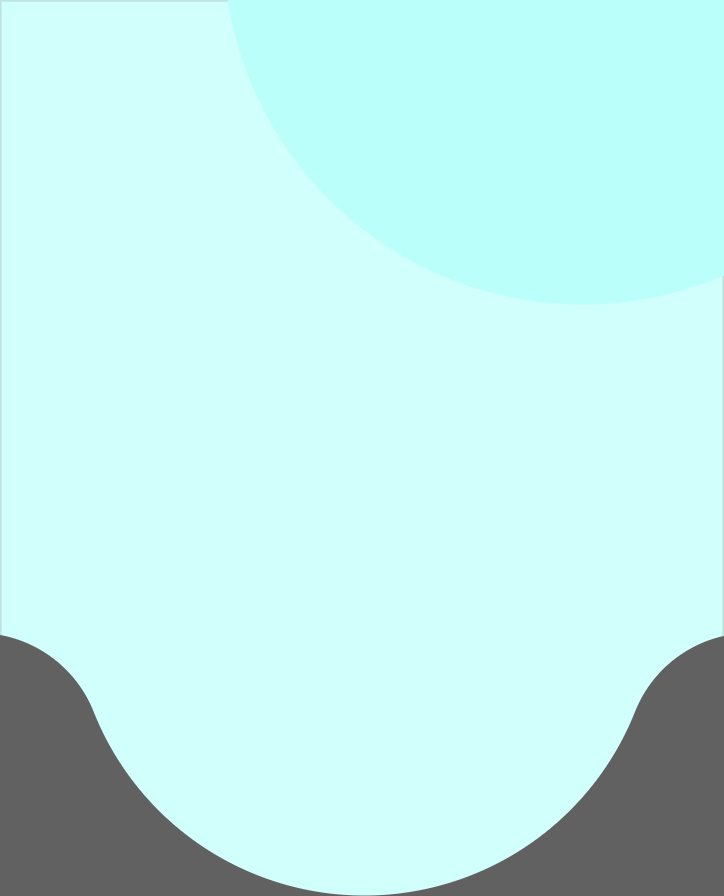
Reproduce this background procedurally as a WebGL 2 fragment shader.

```glsl
#version 300 es
precision highp float;

uniform vec2 u_resolution;
out vec4 fragColor;

const vec3 PALE_AQUA = vec3(0.82, 1.0, 0.988);
const vec3 BRIGHT_AQUA = vec3(0.735, 1.0, 0.98);
const vec3 SLATE = vec3(0.38);

float circleDistance(vec2 p, vec2 center, float radius) {
    return length(p - center) - radius;
}

// Antialiased fill of the negative side of a distance
float coverage(float dist, float pixel) {
    return clamp(0.5 - dist / pixel, 0.0, 1.0);
}

// Mirrored shoulders that meet a round bowl at the joint height
float valleyDistance(vec2 p, float axis, float jointHeight) {
    vec2 q = vec2(abs(p.x - axis), p.y);
    float shoulder = circleDistance(q, vec2(0.4316, 0.1543), 0.1393);
    float bowl = circleDistance(q, vec2(0.0, 0.3255), 0.325);
    return q.y > jointHeight ? shoulder : -bowl;
}

// Distance inward from the left, right and top borders
float borderDistance(vec2 p, float halfWidth) {
    return min(halfWidth - abs(p.x), 1.0 - p.y);
}

void main() {
    // Height is one unit, x is zero at the middle
    float pixel = 1.0 / u_resolution.y;
    vec2 p = (gl_FragCoord.xy - vec2(0.5 * u_resolution.x, 0.0)) * pixel;
    float halfWidth = 0.5 * u_resolution.x * pixel;

    // Pale ground with a faint hairline frame
    float frame = coverage(borderDistance(p, halfWidth) - 0.00195, pixel);
    vec3 color = mix(PALE_AQUA, SLATE, 0.17 * frame);

    // Large disc at the upper right
    float disc = circleDistance(p, vec2(0.2461, 1.0605), 0.4004);
    color = mix(color, BRIGHT_AQUA, coverage(disc, pixel));

    // Dark valley along the bottom
    float valley = valleyDistance(p, 0.0026, 0.2057);
    color = mix(color, SLATE, coverage(valley, pixel));

    fragColor = vec4(color, 1.0);
}
```
